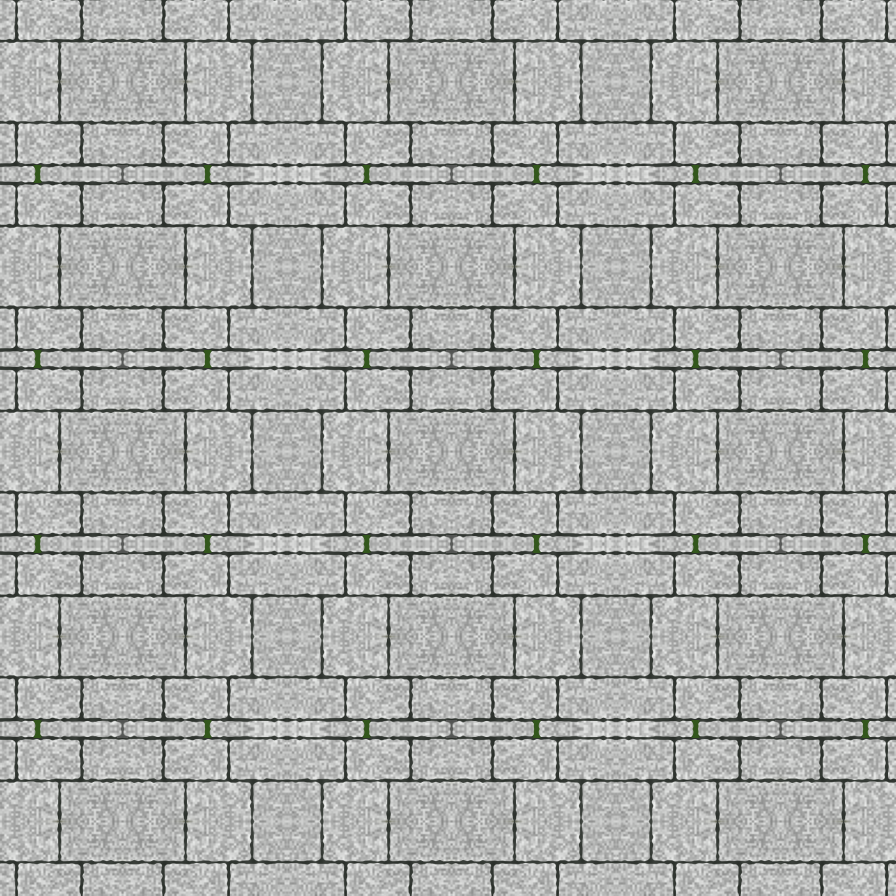
Reproduce this texture procedurally as a Shadertoy shader.

```glsl
// Grey granite paving in mirrored courses: tall blocks, medium blocks, thin strips.
// Coordinates are folded into one quarter of the repeat, each stone is a rounded
// box distance, and folded value noise supplies the grain and the worn edges.

float hash(vec2 p) {
    vec3 q = fract(p.xyx * vec3(0.1031, 0.1030, 0.0973));
    q += dot(q, q.yzx + 33.33);
    return fract((q.x + q.y) * q.z);
}

float noise(vec2 p) {
    vec2 i = floor(p), f = fract(p);
    f = f * f * (3.0 - 2.0 * f);
    return mix(mix(hash(i), hash(i + vec2(1, 0)), f.x),
               mix(hash(i + vec2(0, 1)), hash(i + vec2(1, 1)), f.x), f.y);
}

float roundedBox(vec2 p, vec2 halfSize, float radius) {
    vec2 q = abs(p) - halfSize + radius;
    return length(max(q, 0.0)) + min(max(q.x, q.y), 0.0) - radius;
}

// Soft spot that fades along each axis at its own rate
float spot(vec2 p, vec2 falloff) {
    return exp(-dot(abs(p), falloff));
}

void mainImage(out vec4 fragColor, in vec2 fragCoord) {
    // Percent of the canvas, folded about the centre of a tall block
    vec2 p = 100.0 * fragCoord / iResolution.xy;
    float pixel = 100.0 / min(iResolution.x, iResolution.y);
    vec2 halfPeriod = vec2(18.36, 10.32);
    vec2 m = abs(mod(p - vec2(50.4, 49.6) + halfPeriod, 2.0 * halfPeriod) - halfPeriod);

    // Course limits and the two upright joints in that course
    vec2 rows = vec2(-4.56, 4.56), joints = vec2(7.03, 14.45);
    bool thin = m.y > 9.31;
    if (thin) {
        rows = vec2(9.31, 2.0 * halfPeriod.y - 9.31);
        joints = vec2(0.0, 9.5);
    } else if (m.y > 4.56) {
        rows = vec2(4.56, 9.31);
        joints = vec2(4.56, 11.85);
    }
    vec2 span = m.x < joints.x ? vec2(-joints.x, joints.x)
              : m.x < joints.y ? joints
              : vec2(joints.y, 2.0 * halfPeriod.x - joints.y);

    // Stone outline with ragged edges, opened wider at the mossy joints
    vec2 centre = 0.5 * vec2(span.x + span.y, rows.x + rows.y);
    vec2 size = 0.5 * vec2(span.y - span.x, rows.y - rows.x);
    float d = roundedBox(m - centre, size - 0.16, 0.35);
    float moss = thin ? 1.0 - smoothstep(0.25, 0.6, abs(m.x - 9.5)) : 0.0;
    d += 0.2 * (noise(m * 2.3 + 40.0) - 0.5) + 0.12 * moss;

    // Granite: fine grain, soft blotches, a tone per stone and pale worn rims
    float tone = 0.72 + 0.30 * (noise(m * 3.9) - 0.5)
               + 0.09 * (noise(m * 1.7 + 17.0) - 0.5)
               + 0.04 * (noise(m * 0.35 + 71.0) - 0.5)
               + 0.02 * (hash(centre * 5.0) - 0.5);
    tone += 0.04 * smoothstep(-0.75, -0.25, d);
    vec3 stone = tone * vec3(0.998, 1.004, 0.998);

    // Stains where the joints cross the fold lines
    float stain = spot(m - vec2(7.03, 0.0), vec2(1.8, 6.0))
                + 0.5 * spot(m - vec2(0.0, 4.56), vec2(1.8, 4.0));
    stone = mix(stone, vec3(0.33, 0.34, 0.24), min(0.8 * stain, 0.8));

    // Joint filling: dark soil, green moss, and grey grit in the short joint
    vec3 soil = vec3(0.20, 0.22, 0.20) + 0.08 * (noise(m * 1.5 + 9.0) - 0.5);
    soil = mix(soil, vec3(0.20, 0.34, 0.11), moss);
    if (thin && m.x < 0.6) soil = mix(soil, vec3(0.42), 0.6);

    float edge = max(0.6 * pixel, 0.09);
    fragColor = vec4(mix(stone, soil, smoothstep(-edge, edge, d)), 1.0);
}
```
